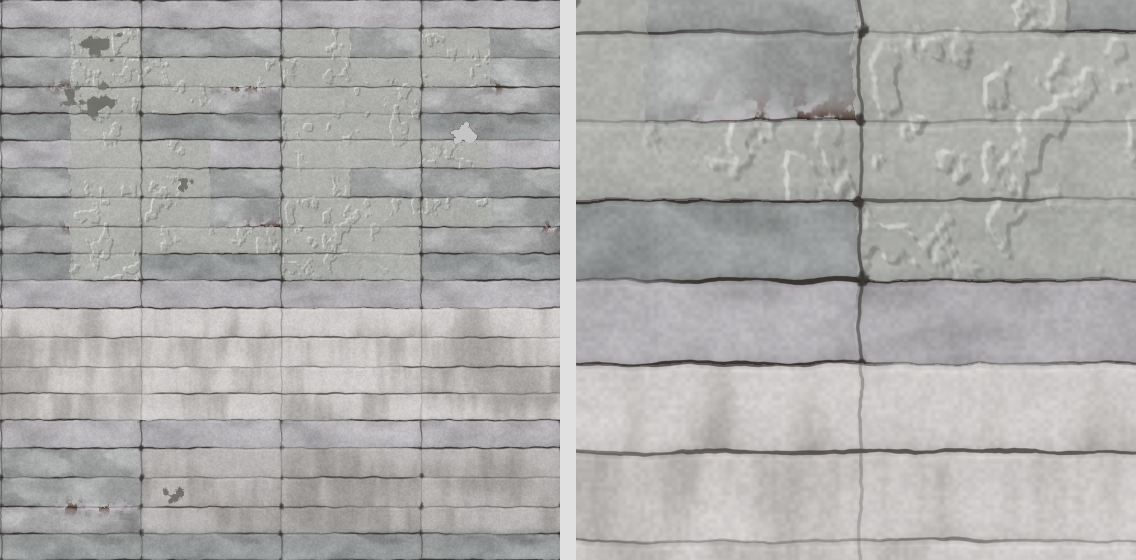
Left: the whole. Right: its middle third, enlarged.
A WebGL 2 fragment shader for this texture:

```glsl
#version 300 es
precision highp float;
// Weathered concrete block wall: 4 x 4 tiles, each one block wide and five courses tall.
// Noise stains the blocks, hashed panels carry blistered plaster, washes streak the
// lower courses, then ragged joints, seams, salt crust and chips are laid on top.
uniform vec2 u_resolution;
out vec4 fragColor;

const float TILES = 4.0;
const float EDGES[6] = float[6](0.0, 0.2, 0.41, 0.62, 0.81, 1.0);
const vec3 COURSE_TINT[5] = vec3[5](vec3(0.685, 0.675, 0.69), vec3(0.67, 0.675, 0.675),
  vec3(0.665, 0.67, 0.67), vec3(0.675, 0.675, 0.675), vec3(0.60, 0.61, 0.61));
// Chance of plaster in each half-block column
const float PLASTER_CHANCE[8] = float[8](0.0, 1.0, 0.8, 0.1, 1.0, 0.5, 0.35, 0.1);
const vec3 PLASTER = vec3(0.685, 0.69, 0.67);
const vec3 WASH_DARK = vec3(0.66, 0.645, 0.635);
const vec3 WASH_LIGHT = vec3(0.83, 0.815, 0.81);
const vec3 JOINT = vec3(0.20, 0.18, 0.17);
const vec3 SEAM = vec3(0.34, 0.33, 0.32);
const vec3 SALT = vec3(0.80, 0.77, 0.80);
const vec3 RUST = vec3(0.33, 0.25, 0.22);
const float JOINT_WIDTH = 0.0011;
const float SEAM_WIDTH = 0.0010;
// Chips: centre and radii, measured from the top left
const vec4 CHIPS[5] = vec4[5](vec4(0.17, 0.083, 0.040, 0.018), vec4(0.163, 0.178, 0.036, 0.022),
  vec4(0.33, 0.33, 0.012, 0.014), vec4(0.308, 0.886, 0.014, 0.013), vec4(0.833, 0.235, 0.020, 0.020));

float hash(vec2 p) {
  vec3 q = fract(p.xyx * 0.1031);
  q += dot(q, q.yzx + 33.33);
  return fract((q.x + q.y) * q.z);
}

float noise(vec2 p) {
  vec2 i = floor(p), f = fract(p);
  f = f * f * (3.0 - 2.0 * f);
  return mix(mix(hash(i), hash(i + vec2(1, 0)), f.x),
             mix(hash(i + vec2(0, 1)), hash(i + vec2(1, 1)), f.x), f.y);
}

float fbm(vec2 p) {
  float sum = 0.0, amp = 0.533;
  for (int i = 0; i < 4; i++) {
    sum += amp * noise(p);
    p = p * 2.03 + 17.7;
    amp *= 0.5;
  }
  return sum;
}

float blister(vec2 p) { return smoothstep(0.57, 0.68, fbm(p * vec2(58, 44))); }

float stroke(float d, float width, float px) { return 1.0 - smoothstep(width - px, width + px, d); }

void main() {
  vec2 p = gl_FragCoord.xy / u_resolution;
  p.y = 1.0 - p.y;
  float px = 0.8 / u_resolution.y;

  // Tile, course and distance to the nearest ragged joint
  vec2 ragged = p + 0.0045 * (vec2(fbm(vec2(p.y * 60.0, 3.0)), fbm(vec2(p.x * 45.0, floor(p.y * 20.0 + 0.5)))) - 0.5);
  vec2 t = ragged * TILES, tile = floor(t), f = fract(t);
  int course = 0;
  float below = 1.0, jointId = 0.0, level = 0.0;
  for (int i = 0; i < 6; i++) {
    float d = f.y - EDGES[i];
    if (i < 5 && d >= 0.0) course = i;
    if (abs(d) < abs(below)) { below = d; jointId = tile.y * 5.0 + float(i); level = EDGES[i]; }
  }
  below /= TILES;
  float jointDist = abs(below);
  float seamDist = abs(t.x - floor(t.x + 0.5) - 0.01) / TILES;
  float row = float(course);

  // Stained concrete, alike in every tile with slow drift over the wall
  float cloud = fbm(f * vec2(4.0, 7.0) + row * 7.3);
  vec3 col = COURSE_TINT[course] + 0.22 * (cloud - 0.5) + 0.12 * (fbm(p * vec2(13, 22)) - 0.5);
  col -= 0.07 * smoothstep(0.48, 0.62, fbm(f * vec2(3.0, 6.0) + 40.0 + row)) * step(1.0, row);
  col += 0.015 * (step(0.53, f.x) - 0.5);

  // Blistered plaster on the upper half
  float panel = floor(clamp(p.x + 0.012 * (fbm(p * 50.0) - 0.5), 0.0, 0.999) * 8.0);
  float chance = PLASTER_CHANCE[int(panel)];
  float plaster = step(hash(vec2(panel + 3.0, tile.y * 5.0 + row + 11.0)), chance) * step(0.05, p.y) * step(tile.y, 1.0);
  float relief = blister(p + 0.0013) - blister(p - 0.0013);
  vec3 coat = PLASTER + 0.07 * (fbm(p * vec2(16, 24)) - 0.5) + 0.15 * relief * smoothstep(0.35, 0.6, noise(p * 17.0));
  col = mix(col, coat, 0.88 * plaster);

  // Streaked washes: a bright band and a duller one beneath
  float bright = step(1.5, tile.y) * step(tile.y, 2.5) * step(0.5, row);
  float dull = step(2.5, tile.y) * step(0.5, row) * step(row, 3.5) * smoothstep(0.235, 0.27, p.x);
  dull *= 0.85 * (1.0 - smoothstep(0.93, 0.97, p.y));
  float streak = 0.55 * fbm(vec2(p.x * 38.0, p.y * 5.0 + row * 3.1)) + 0.45 * noise(vec2(p.x * 7.0, p.y * 13.0 + 5.0));
  float run = smoothstep(0.3, 0.68, streak + 0.05 * (2.0 - row) + 0.06 * smoothstep(0.2, 0.35, p.x));
  col = mix(col, mix(WASH_DARK, WASH_LIGHT, run) + 0.05 * (cloud - 0.5), 0.92 * bright);
  col = mix(col, mix(WASH_DARK - 0.06, WASH_LIGHT - 0.09, run), dull);
  float washed = max(bright, dull);

  // Fine grain
  col += 0.055 * (noise(p * 370.0) - 0.5) + 0.05 * (fbm(p * 120.0) - 0.5);

  // Salt and rust crust along the third joint
  float crust = step(abs(level - 0.62), 0.01) * smoothstep(0.2, 0.5, f.x) * (1.0 - plaster) * (1.0 - washed);
  crust *= exp(-jointDist * 130.0) * smoothstep(0.35, 0.55, noise(vec2(p.x * 14.0, tile.y * 9.0)));
  col = mix(col, SALT, crust * smoothstep(0.4, 0.6, fbm(p * 95.0)));
  col = mix(col, RUST, crust * smoothstep(0.54, 0.66, fbm(p * vec2(90, 75) + 60.0)));

  // Horizontal joints: soft soot, pale lip, broken dark line
  float strength = smoothstep(0.25, 0.65, noise(vec2(p.x * 9.0, jointId * 5.7)));
  strength = mix(0.38, 1.0, strength) * (1.0 - 0.4 * plaster) * (1.0 - 0.25 * washed);
  float width = JOINT_WIDTH * (0.55 + 1.1 * noise(vec2(p.x * 70.0, jointId * 3.0)) * strength);
  col -= 0.13 * strength * exp(-jointDist * 300.0);
  col += 0.05 * exp(-abs(below - 0.004) * 700.0);
  col = mix(col, JOINT, 0.92 * strength * stroke(jointDist, width, px));

  // Vertical seams with dark nicks where they cross the joints
  float seam = (0.5 + 0.5 * noise(vec2(tile.x, p.y * 30.0))) * (1.0 - 0.6 * washed);
  col -= 0.08 * seam * exp(-seamDist * 350.0);
  col = mix(col, SEAM, seam * stroke(seamDist, SEAM_WIDTH, px));
  float nick = length(vec2(seamDist, jointDist) * vec2(1.0, 0.7)) + 0.009 * (fbm(p * 110.0) - 0.5);
  col = mix(col, JOINT, 0.8 * (1.0 - bright) * stroke(nick, 0.0028, 2.0 * px));

  // Flaked chips, the last one pale
  for (int i = 0; i < 5; i++) {
    float d = length((p - CHIPS[i].xy) / CHIPS[i].zw) + 3.2 * (fbm(p * 65.0 + float(i)) - 0.5);
    vec3 flake = i == 4 ? vec3(0.77) : vec3(0.45, 0.45, 0.43) + 0.1 * (cloud - 0.5);
    col = mix(col, col * 0.8, stroke(d, 0.9, 0.1));
    col = mix(col, flake, stroke(d, 0.75, 0.1));
  }
  fragColor = vec4(clamp(col, 0.0, 1.0), 1.0);
}
```
